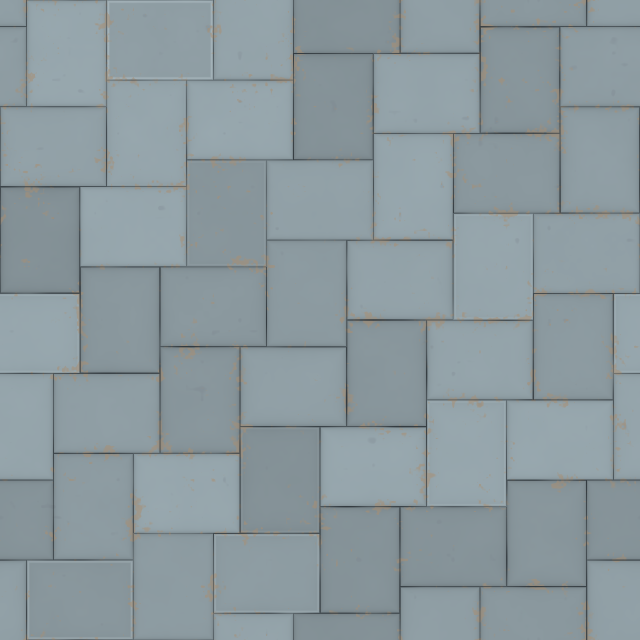
Write a Shadertoy shader that draws this texture.

```glsl
#define GRID 24.0                        // layout units across the canvas
#define LONG_SIDE 4.0
#define SHORT_SIDE 3.0
#define GAP 0.016                        // mean half width of a joint
#define SLATE_DARK vec3(0.518, 0.570, 0.592)
#define SLATE_LIGHT vec3(0.592, 0.654, 0.680)
#define JOINT_COLOR vec3(0.20, 0.23, 0.25)
#define RUST_COLOR vec3(0.66, 0.56, 0.45)
#define STAIN_COLOR vec3(0.47, 0.50, 0.54)
#define RUST_LEVEL 1.20
#define RIM_LIGHT 0.08

float hash(vec2 p) {
    return fract(sin(dot(p, vec2(12.9898, 78.233))) * 43758.5453);
}

// Value noise that wraps at the canvas edge; cells = noise cells per unit.
float noise(vec2 p, float cells) {
    p *= cells;
    float period = GRID * cells;
    vec2 i = floor(p), f = fract(p);
    f = f * f * (3.0 - 2.0 * f);
    vec2 a = mod(i, period), b = mod(i + 1.0, period);
    return mix(mix(hash(a), hash(vec2(b.x, a.y)), f.x),
               mix(hash(vec2(a.x, b.y)), hash(b), f.x), f.y);
}

// Inside distance to the edge of a rectangle with its corner at the origin.
float boxInside(vec2 q, vec2 size) {
    vec2 m = min(q, size - q);
    return min(m.x, m.y);
}

// Herringbone of lying and standing slabs: xy = slab corner, z = edge distance.
vec3 findSlab(vec2 p) {
    vec2 lying = vec2(LONG_SIDE, SHORT_SIDE);
    vec2 origin = vec2(LONG_SIDE, 0.0);
    vec2 r = p - origin;
    vec2 base = floor(vec2((r.x + r.y) / (2.0 * SHORT_SIDE),
                           (r.x - r.y) / (2.0 * LONG_SIDE)));
    vec3 best = vec3(0.0, 0.0, -1000.0);
    for (int i = -1; i <= 0; i++)
    for (int j = 0; j <= 1; j++) {
        vec2 k = base + vec2(i, j);
        vec2 corner = origin + k.x * vec2(SHORT_SIDE) + k.y * vec2(LONG_SIDE, -LONG_SIDE);
        float d = boxInside(p - corner, lying);
        if (d > best.z) best = vec3(corner, d);
        corner.y += SHORT_SIDE;
        d = boxInside(p - corner, lying.yx);
        if (d > best.z) best = vec3(corner, d);
    }
    return best;
}

void mainImage(out vec4 fragColor, in vec2 fragCoord) {
    vec2 uv = fragCoord / iResolution.xy;
    vec2 p = GRID * vec2(uv.x, 1.0 - uv.y);
    float pixel = GRID / iResolution.y;

    vec3 slab = findSlab(p);
    vec2 id = mod(slab.xy, GRID);
    float d = max(slab.z, 0.0);
    float tone = hash(id + 3.1);
    float depth = hash(id + 17.7);
    float raised = smoothstep(0.80, 1.0, hash(id + 41.3));

    // Slab face with faint mottling
    vec3 color = mix(SLATE_LIGHT, SLATE_DARK, tone * tone);
    color += 0.008 * (noise(p, 1.0) - 0.5) + 0.003 * (noise(p, 4.0) - 0.5);

    // Sparse grey stains
    float stain = 0.7 * noise(p + 7.0, 2.0) + 0.3 * noise(p, 5.0);
    color = mix(color, STAIN_COLOR, 0.25 * smoothstep(0.84, 0.94, stain));

    // Soft edge shading and the pale rim of raised slabs
    color *= 1.0 - mix(0.01, 0.06, depth) * exp(-d / 0.25);
    color *= 1.0 - 0.15 * (1.0 - raised) * exp(-d / 0.06);
    float rim = (d - 0.07) / 0.035;
    color += RIM_LIGHT * raised * exp(-rim * rim);

    // Rust flecks clustered along the edges
    float fleck = 0.55 * noise(p, 5.0) + 0.45 * noise(p, 11.0);
    float rust = fleck + 0.5 * noise(p + 11.0, 1.0) + 0.38 * exp(-d / 0.28);
    color = mix(color, RUST_COLOR, 0.55 * smoothstep(RUST_LEVEL - 0.06, RUST_LEVEL + 0.18, rust));

    // Joints of uneven width and darkness
    float wear = noise(p + 5.0, 1.0);
    float gap = GAP * mix(0.4, 1.5, depth) * mix(0.7, 1.3, wear);
    float cover = clamp(0.5 + (gap - d) / pixel, 0.0, 1.0)
                - clamp(0.5 - (gap + d) / pixel, 0.0, 1.0);
    color = mix(color, JOINT_COLOR, cover * mix(0.75, 1.0, wear));

    fragColor = vec4(color, 1.0);
}
```
